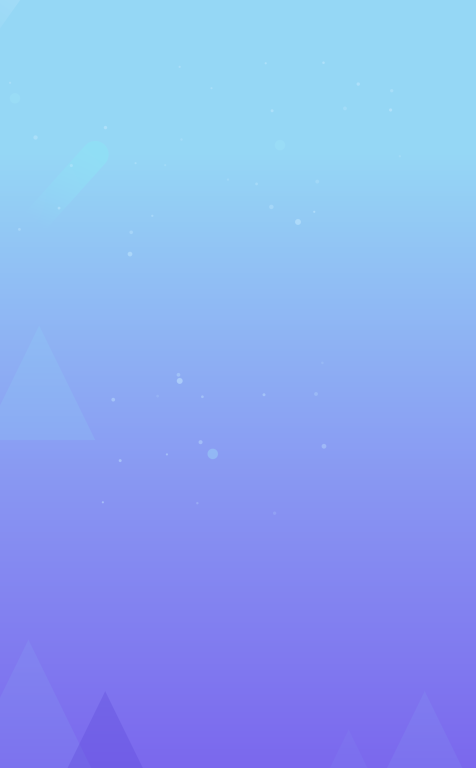
A Shadertoy shader for this background:

```glsl
// Calm dusk backdrop: a vertical sky-to-violet gradient with translucent
// triangles, fading comet capsules and two bands of small pale dots.
// Shapes are distance functions; the dots come from a jittered cell grid.

#define SKY      vec3(0.585, 0.842, 0.960)
#define DUSK     vec3(0.533, 0.585, 0.950)
#define VIOLET   vec3(0.480, 0.405, 0.930)
#define CYAN     vec3(0.560, 0.880, 0.960)
#define INDIGO   vec3(0.360, 0.280, 0.850)
#define DOT_TINT vec3(0.780, 0.920, 1.000)
#define SLOPE    0.49    // triangle half-width per unit of height
#define CELL     0.062   // spacing of the scattered dots
#define DENSITY  0.75    // share of cells that hold a dot

// Coverage of a shape from its signed distance, about one pixel soft.
float cover(float dist) {
    float px = 1.0 / iResolution.y;
    return 1.0 - smoothstep(-0.7 * px, 0.7 * px, dist);
}

vec3 hash3(vec2 cell) {
    vec3 q = vec3(dot(cell, vec2(127.1, 311.7)),
                  dot(cell, vec2(269.5, 183.3)),
                  dot(cell, vec2(419.2, 371.9)));
    return fract(sin(q) * 43758.5);
}

vec3 skyGradient(float y) {
    vec3 lower = mix(VIOLET, DUSK, smoothstep(0.0, 1.0, 0.0) + clamp(y / 0.36, 0.0, 1.0));
    return mix(lower, SKY, clamp((y - 0.36) / 0.44, 0.0, 1.0));
}

// Upright triangle given by its apex and the height of its base line.
float triangle(vec2 p, vec2 apex, float base) {
    float side = abs(p.x - apex.x) - SLOPE * (apex.y - p.y);
    return cover(max(side * inversesqrt(1.0 + SLOPE * SLOPE), base - p.y));
}

// Capsule that is solid at the head and fades out along its tail.
float comet(vec2 p, vec2 head, vec2 tail, float radius) {
    vec2 axis = tail - head;
    float t = clamp(dot(p - head, axis) / dot(axis, axis), 0.0, 1.0);
    return cover(length(p - head - axis * t) - radius) * (1.0 - t);
}

float disc(vec2 p, vec2 center, float radius) {
    return cover(length(p - center) - radius);
}

// One jittered dot per occupied cell, kept to an upper and a lower band.
float scatteredDots(vec2 p) {
    vec2 cell = floor(p / CELL);
    vec3 rnd = hash3(cell);
    vec3 look = hash3(cell + 57.0);
    vec2 center = (cell + mix(vec2(0.12), vec2(0.88), rnd.xy)) * CELL;
    float upper = step(0.66, center.y) * step(center.y, 0.92) * step(center.x, 0.54);
    float lower = step(0.33, center.y) * step(center.y, 0.54)
                * step(0.10, center.x) * step(center.x, 0.45);
    float radius = mix(0.0013, 0.0031, look.x * look.x);
    float present = step(rnd.z, DENSITY) * max(upper, lower);
    return present * mix(0.15, 0.55, look.y) * disc(p, center, radius);
}

void mainImage(out vec4 fragColor, in vec2 fragCoord) {
    vec2 p = fragCoord / iResolution.y;
    vec3 color = skyGradient(p.y);

    // Hills: one floating triangle, then the row along the lower edge
    color = mix(color, CYAN, 0.16 * triangle(p, vec2(0.051, 0.576), 0.427));
    color = mix(color, CYAN, 0.09 * triangle(p, vec2(0.037, 0.167), -1.0));
    color = mix(color, INDIGO, 0.33 * triangle(p, vec2(0.137, 0.100), -1.0));
    color = mix(color, CYAN, 0.08 * triangle(p, vec2(0.553, 0.100), -1.0));
    color = mix(color, CYAN, 0.05 * triangle(p, vec2(0.454, 0.050), -1.0));

    // Comets
    color = mix(color, CYAN, 0.75 * comet(p, vec2(0.124, 0.799), vec2(0.046, 0.712), 0.0175));
    color = mix(color, DOT_TINT, 0.30 * comet(p, vec2(0.026, 1.029), vec2(-0.040, 0.936), 0.017));

    // Small dots, then the larger accents
    color = mix(color, DOT_TINT, scatteredDots(p));
    float large = disc(p, vec2(0.0195, 0.872), 0.0068)
                + disc(p, vec2(0.3646, 0.811), 0.0068)
                + disc(p, vec2(0.277, 0.409), 0.0068);
    float bright = disc(p, vec2(0.388, 0.711), 0.0038)
                 + disc(p, vec2(0.234, 0.504), 0.0038);
    color = mix(color, mix(CYAN, DOT_TINT, 0.3), 0.38 * large);
    color = mix(color, DOT_TINT, 0.50 * bright);

    fragColor = vec4(color, 1.0);
}
```
